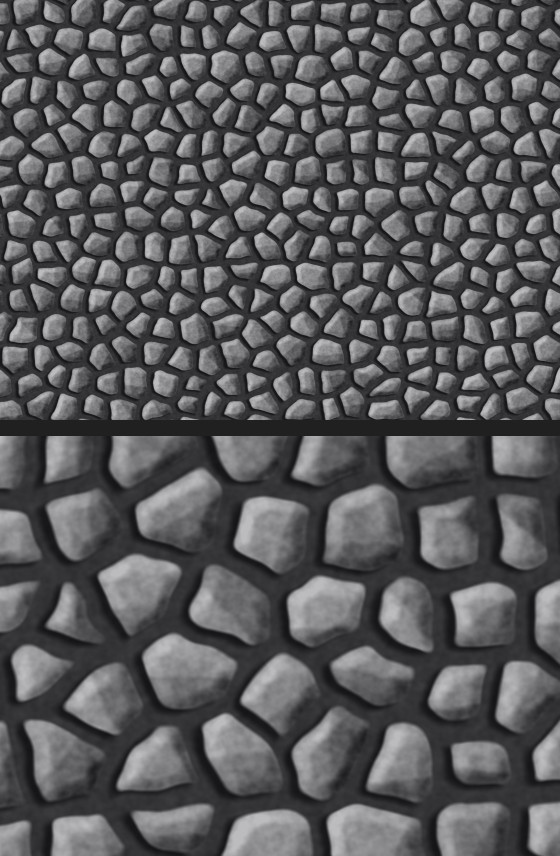
Top: the whole. Bottom: its middle third, enlarged.
Give the GLSL for this texture, as a WebGL 2 fragment shader.

```glsl
#version 300 es
precision highp float;

uniform vec2 u_resolution;
out vec4 fragColor;

const vec2 STONES_PER_HEIGHT = vec2(14.8, 16.0);
const vec2 LIGHT_DIR = vec2(-0.8, 0.6);
const vec2 SHADOW_SHIFT = vec2(0.095, 0.05);

vec2 hash2(vec2 p) {
    vec3 q = fract(p.xyx * vec3(0.1031, 0.1030, 0.0973));
    q += dot(q, q.yzx + 33.33);
    return fract((q.xx + q.yz) * q.zy);
}

float gradientDot(vec2 cell, vec2 offset) {
    float angle = 6.2832 * hash2(cell + 71.0).x;
    return dot(vec2(cos(angle), sin(angle)), offset);
}

float gradientNoise(vec2 p) {
    vec2 i = floor(p), f = fract(p);
    vec2 u = f * f * f * (f * (f * 6.0 - 15.0) + 10.0);
    vec2 e = vec2(1.0, 0.0);
    float low = mix(gradientDot(i, f), gradientDot(i + e, f - e), u.x);
    float high = mix(gradientDot(i + e.yx, f - e.yx), gradientDot(i + 1.0, f - 1.0), u.x);
    return mix(low, high, u.y);
}

float fbm(vec2 p) {
    float sum = 0.0, amplitude = 0.6;
    for (int i = 0; i < 3; i++) {
        sum += amplitude * gradientNoise(p);
        p = mat2(1.6, 1.2, -1.2, 1.6) * p + 17.3;
        amplitude *= 0.6;
    }
    return sum;
}

float smoothMin(float a, float b, float k) {
    float h = max(k - abs(a - b), 0.0) / k;
    return min(a, b) - 0.25 * h * h * k;
}

vec2 stoneCentre(vec2 cell) {
    float stagger = 0.35 * mod(cell.y, 2.0);
    return cell + 0.5 + vec2(stagger, 0.0) + 0.62 * (hash2(cell) - 0.5);
}

// x: depth inside the stone, yz: position from its centre, w: its random id
vec4 stoneAt(vec2 p) {
    vec2 base = floor(p), nearestCell = base, toCentre = vec2(9.0);
    for (int y = -2; y <= 2; y++)
    for (int x = -2; x <= 2; x++) {
        vec2 cell = base + vec2(x, y);
        vec2 delta = stoneCentre(cell) - p;
        if (dot(delta, delta) < dot(toCentre, toCentre)) {
            toCentre = delta;
            nearestCell = cell;
        }
    }
    // Rounded polygon bounded by the bisectors to all neighbours
    float edge = 1.0;
    for (int y = -2; y <= 2; y++)
    for (int x = -2; x <= 2; x++) {
        if (x == 0 && y == 0) continue;
        vec2 delta = stoneCentre(nearestCell + vec2(x, y)) - p;
        vec2 across = normalize(delta - toCentre);
        edge = smoothMin(edge, dot(0.5 * (toCentre + delta), across), 0.1);
    }
    float id = hash2(nearestCell + 137.0).x;
    return vec4(edge - mix(0.085, 0.15, id), -toCentre, id);
}

float domeHeight(float depth) {
    return smoothstep(-0.03, 0.2, depth);
}

// Two flat faces meeting along a randomly turned ridge
float facetShade(vec2 local, float id) {
    float angle = mix(-1.9, 0.9, fract(id * 37.7));
    float side = dot(local, vec2(cos(angle), sin(angle)));
    float ridge = mix(0.02, 0.2, fract(id * 91.3));
    return 0.03 - 0.1 * smoothstep(ridge - 0.04, ridge + 0.05, side) - 0.08 * side;
}

void main() {
    vec2 p = gl_FragCoord.xy / u_resolution.y * STONES_PER_HEIGHT;
    vec2 wobble = vec2(gradientNoise(p * 2.3), gradientNoise(p * 2.3 + 40.0));
    vec2 q = p + 0.07 * wobble;

    vec4 stone = stoneAt(q);
    float towardLight = stoneAt(q + 0.06 * LIGHT_DIR).x;
    float shadowDepth = stoneAt(q + SHADOW_SHIFT).x;
    float grain = fbm(p * 4.5);
    float fineGrain = gradientNoise(p * 11.0);

    // Lit stone surface
    float slope = domeHeight(stone.x) - domeHeight(towardLight);
    float tone = mix(0.43, 0.53, fract(stone.w * 17.9));
    float surface = tone + 0.5 * slope + facetShade(stone.yz, stone.w);
    surface += 0.13 * grain + 0.05 * fineGrain;

    // Mortar with a dark crease on the lower left of each stone
    float mortar = 0.205 + 0.05 * grain + 0.025 * fineGrain;
    float crease = smoothstep(-0.06, 0.05, shadowDepth);
    mortar *= 1.0 - 0.55 * crease;

    float softness = max(0.028, 0.7 * STONES_PER_HEIGHT.y / u_resolution.y);
    float coverage = smoothstep(-softness, softness, stone.x);
    float value = clamp(mix(mortar, surface, coverage), 0.07, 0.74);
    fragColor = vec4(vec3(value) + vec3(-0.002, -0.002, 0.006), 1.0);
}
```
